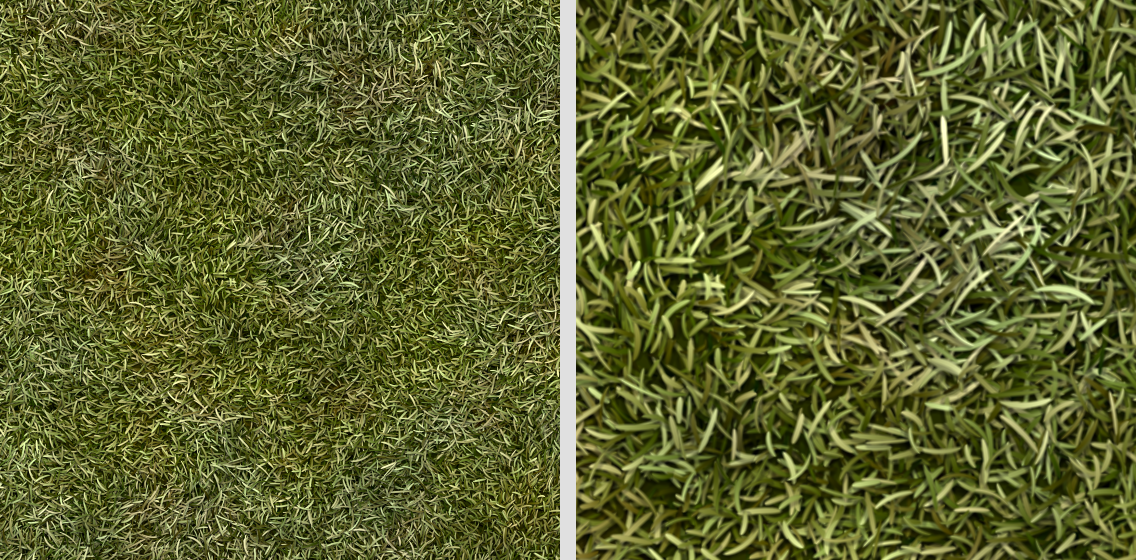
Left, the full canvas; right, a detail of the centre.
Write a Shadertoy shader that draws this texture.

```glsl
// Rough meadow turf seen from above: many layers of thin curved blades.
// Each layer scatters one blade per grid cell and is painted over the last;
// slow noise fields steer blade direction, tuft length, tint and shade.

#define LAYERS 17
#define CELLS 43.0          // blades per canvas height in one layer
#define BLADE_LENGTH 0.0235 // half length of the longest blade
#define BLADE_WIDTH 0.00155 // half width of a blade at its middle
#define EDGE_SOFTNESS 0.0012
#define BASE_TONE 0.20      // tone of the lowest blades
#define LAYER_LIGHT 0.27    // extra tone of the topmost blades
#define TONE_SPREAD 0.52    // random tone from blade to blade
#define TIP_LIGHT 0.09      // light tip against dark root
#define SHADOW 0.26         // darkening beside each blade
#define EXPOSURE 1.26       // brightness of the finished turf

float hash(vec2 p) {
    return fract(sin(dot(p, vec2(127.1, 311.7))) * 43758.5453);
}

float noise(vec2 p) {
    vec2 i = floor(p), f = fract(p);
    f = f * f * (3.0 - 2.0 * f);
    float low = mix(hash(i), hash(i + vec2(1, 0)), f.x);
    float high = mix(hash(i + vec2(0, 1)), hash(i + vec2(1, 1)), f.x);
    return mix(low, high, f.y);
}

float fbm(vec2 p) {
    return 0.5 * noise(p) + 0.3 * noise(p * 2.1 + 7.3) + 0.2 * noise(p * 4.3 + 3.1);
}

// Olive ramp from tone, shifted by tuft (grey-green) and dryness (brown)
vec3 grassColor(float tone, float tuft, float dry) {
    vec3 color = vec3(tone, tone + 0.02, tone - 0.195);
    color += mix(vec3(0.005, 0.01, -0.035), vec3(-0.01, 0.003, 0.02), tuft);
    color += dry * vec3(0.03, -0.018, 0.008);
    return max(color, vec3(0.0));
}

// Paints the blade rooted in one cell over the color so far
void paintBlade(inout vec3 color, vec2 uv, vec2 cell, vec2 shift, float height,
                float tuft, float dry, float softness) {
    vec2 seed = cell + floor(shift * 971.0);
    vec2 jitter = vec2(hash(seed), hash(seed + 31.7));
    vec2 center = (cell + jitter) / CELLS - shift;
    vec2 d = uv - center;
    if (dot(d, d) > 1.3 * BLADE_LENGTH * BLADE_LENGTH) return;

    // Local frame: x runs from root to tip, y across
    float flow = noise(center * 8.0 + 4.2);
    float angle = 1.9 + (flow - 0.5) * 5.0 + (hash(seed + 57.3) - 0.5) * 2.6;
    vec2 axis = vec2(cos(angle), sin(angle));
    vec2 q = vec2(dot(d, axis), dot(d, vec2(-axis.y, axis.x)));
    float halfLength = BLADE_LENGTH * mix(0.4, 0.95, hash(seed + 83.9)) * mix(0.7, 1.05, tuft);
    float along = q.x / halfLength;
    float bend = (hash(seed + 11.3) - 0.5) * 0.6 * halfLength;
    float across = q.y - bend * (along * along - 0.4);

    // Thin outline of nearly even width, with a shadow to one side
    float taper = 1.0 - along * along * along * along;
    float width = BLADE_WIDTH * mix(0.6, 1.2, jitter.x) * taper;
    float ends = 1.0 - smoothstep(0.8, 1.0, abs(along));
    float cover = ends * (1.0 - smoothstep(-softness, softness, abs(across) - width));
    float side = across + BLADE_WIDTH * sign(axis.x);
    float shadow = ends * (1.0 - smoothstep(0.0, 1.5 * BLADE_WIDTH, abs(side) - width));
    color *= 1.0 - SHADOW * shadow;

    // Tone rises with height in the sward and towards the tip
    float tone = BASE_TONE + LAYER_LIGHT * height;
    tone += (hash(seed + 19.1) - 0.5) * TONE_SPREAD * mix(0.85, 1.15, tuft);
    tone += TIP_LIGHT * along;
    float bladeDry = dry * 0.8 + 1.8 * (hash(seed + 43.7) - 0.5);
    color = mix(color, grassColor(tone, tuft, bladeDry), cover);
}

void mainImage(out vec4 fragColor, in vec2 fragCoord) {
    vec2 uv = fragCoord / iResolution.y;
    float softness = max(EDGE_SOFTNESS, 0.6 / iResolution.y);

    // Slow patches across the turf
    float tuft = smoothstep(0.25, 0.75, fbm(uv * 6.0 + 1.7));
    float dry = smoothstep(0.45, 0.8, fbm(uv * 9.0 + 23.4));
    float shade = fbm(uv * 11.0 + 51.6) - 0.5;

    // Dark soil, then blades from the ground up
    vec3 color = grassColor(0.12, tuft, dry);
    for (int layer = 0; layer < LAYERS; layer++) {
        float height = float(layer) / float(LAYERS - 1);
        vec2 shift = vec2(hash(vec2(layer, 3.0)), hash(vec2(layer, 9.0)));
        vec2 home = floor((uv + shift) * CELLS);
        for (int y = -1; y <= 1; y++)
            for (int x = -1; x <= 1; x++)
                paintBlade(color, uv, home + vec2(x, y), shift, height,
                           tuft, dry, softness);
    }

    // Hollows and raised clumps
    color *= EXPOSURE * (1.0 + shade * 0.45);
    fragColor = vec4(clamp(color, 0.0, 1.0), 1.0);
}
```
